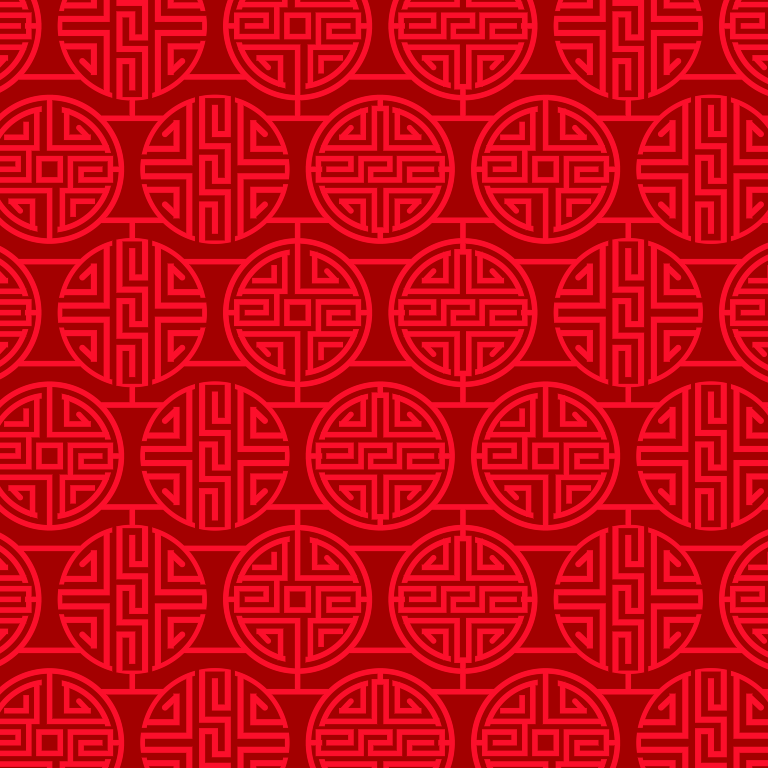
Give the GLSL for this pattern, as a WebGL 2 fragment shader.

```glsl
#version 300 es
precision highp float;
// Staggered rows of round fretwork medallions in bright red on dark red.
// Each medallion is the union of bar distances, folded by its symmetry;
// three motifs alternate along a row, and thin rails join the medallions.

uniform vec2 u_resolution;
out vec4 fragColor;

const vec3 GROUND = vec3(0.64, 0.0, 0.0);
const vec3 STROKE = vec3(0.99, 0.06, 0.17);

// Lengths are in fret steps; the canvas is CANVAS steps high.
const float CANVAS = 72.0;
const vec2 PITCH = vec2(15.5, 13.44);
const vec2 ORIGIN = vec2(35.65, 29.25);
const float HALF_STROKE = 0.26;
const float DISC = 7.0;
const float RING = 6.73;
const float ARC = 5.7;
const float RAIL = 4.78;
const float OPEN_SCALE = 1.2;
const float FAR = 1e3;

// Square-ended distance to an axis-aligned centre line.
float bar(vec2 p, vec2 a, vec2 b) {
    vec2 d = abs(p - clamp(p, min(a, b), max(a, b)));
    return max(d.x, d.y);
}

float segment(vec2 p, vec2 a, vec2 b) {
    vec2 ab = b - a;
    return length(p - a - ab * clamp(dot(p - a, ab) / dot(ab, ab), 0.0, 1.0));
}

// Half-turn symmetry: returns the copy of p on the left side.
vec2 halfTurn(vec2 p) {
    return p.x < 0.0 ? p : -p;
}

// Rounded outer edge of a corner panel, in the first quadrant.
float cornerArc(vec2 a, float left) {
    return max(abs(length(a) - ARC), max(left - a.x, 2.0 - a.y) - 0.2);
}

// Corner panel with a spiral turning inward from its upright.
float spiralCorner(vec2 a) {
    float d = cornerArc(a, 1.6);
    d = min(d, bar(a, vec2(1.6, 3.0), vec2(1.6, 5.45)));
    d = min(d, bar(a, vec2(1.6, 3.0), vec2(3.6, 3.0)));
    return min(d, segment(a, vec2(3.6, 3.0), vec2(2.75, 3.9)));
}

// Corner panel closed on three sides around a loose hook.
float closedCorner(vec2 a) {
    float d = cornerArc(a, 1.2);
    d = min(d, bar(a, vec2(1.2, 2.0), vec2(1.2, 5.5)));
    d = min(d, bar(a, vec2(1.2, 2.0), vec2(5.3, 2.0)));
    d = min(d, bar(a, vec2(2.2, 3.0), vec2(2.2, 4.2)));
    return min(d, bar(a, vec2(2.2, 3.0), vec2(4.0, 3.0)));
}

// Running key across the middle, bracketed above and below.
float keyMotif(vec2 p) {
    const vec2 KEY[12] = vec2[12](
        vec2(-4.8, 0), vec2(-2.75, 0), vec2(-2.75, 1), vec2(-5.8, 1),
        vec2(-5.8, -1), vec2(-1.8, -1), vec2(-1.8, 1), vec2(0.9, 1),
        vec2(0.9, 0), vec2(-0.9, 0), vec2(-0.9, -1), vec2(1.8, -1));
    vec2 q = halfTurn(p), a = abs(p);
    float d = spiralCorner(a);
    for (int i = 0; i < 11; i++) d = min(d, bar(q, KEY[i], KEY[i + 1]));
    d = min(d, bar(a, vec2(0.55, 2.0), vec2(5.3, 2.0)));
    d = min(d, bar(a, vec2(0.55, 2.0), vec2(0.55, 5.7)));
    return min(d, bar(a, vec2(0.0, 5.7), vec2(0.55, 5.7)));
}

// Central square between two hooks, with alternating corner panels.
float squareMotif(vec2 p) {
    const vec2 HOOK[7] = vec2[7](
        vec2(-1.95, 2), vec2(-1.95, -1), vec2(-5.7, -1), vec2(-5.7, 1),
        vec2(-2.95, 1), vec2(-2.95, 0), vec2(-4.7, 0));
    vec2 q = halfTurn(p), a = abs(p);
    float d = abs(max(a.x, a.y) - 1.0);
    for (int i = 0; i < 6; i++) d = min(d, bar(q, HOOK[i], HOOK[i + 1]));
    d = min(d, bar(a, vec2(0.0, 2.0), vec2(0.0, RING)));
    float open = min(spiralCorner(a), bar(a, vec2(0.0, 2.0), vec2(5.3, 2.0)));
    return min(d, q.y > 0.0 ? closedCorner(a) : open);
}

// Signed distance to one medallion: 0 key, 1 square, 2 upright ringless key.
float medallion(vec2 p, float kind) {
    float r = length(p);
    if (r > DISC + 1.0) return FAR;
    if (kind > 1.5) {
        float d = keyMotif(vec2(-p.y, p.x) / OPEN_SCALE) * OPEN_SCALE;
        return max(d - HALF_STROKE * 1.1, r - DISC);
    }
    float d = kind < 0.5 ? keyMotif(p) : squareMotif(p);
    vec2 a = abs(p);
    d = min(d, abs(r - RING));
    d = min(d, bar(a, vec2(5.7, 0.0), vec2(RING, 0.0)));
    d = min(d, bar(a, vec2(0.0, 5.7), vec2(0.0, RING)));
    return d - HALF_STROKE;
}

void main() {
    vec2 p = gl_FragCoord.xy / u_resolution.y * CANVAS - ORIGIN;
    float pixel = CANVAS / u_resolution.y;
    float nearestRow = round(p.y / PITCH.y);
    float d = FAR;
    // Discs reach slightly into the neighbouring rows.
    for (float i = -1.0; i <= 1.0; i++) {
        float row = nearestRow + i;
        float odd = mod(row, 2.0);
        vec2 q = p - vec2(odd * 0.5, row) * PITCH;
        float column = round(q.x / PITCH.x);
        q.x -= column * PITCH.x;
        // Odd rows run through the motifs in the opposite order.
        float kind = mod(column * (1.0 + odd), 3.0);
        d = min(d, medallion(q, kind));
        // Rails between discs, and posts from odd rows to the next rail.
        float rail = abs(abs(q.y) - RAIL);
        if (odd > 0.5) rail = min(rail, bar(abs(q), vec2(0.0, DISC), vec2(0.0, PITCH.y - RAIL)));
        d = min(d, max(rail - HALF_STROKE, DISC - 0.2 - length(q)));
    }
    float ink = 1.0 - smoothstep(-0.6 * pixel, 0.6 * pixel, d);
    fragColor = vec4(mix(GROUND, STROKE, ink), 1.0);
}
```
